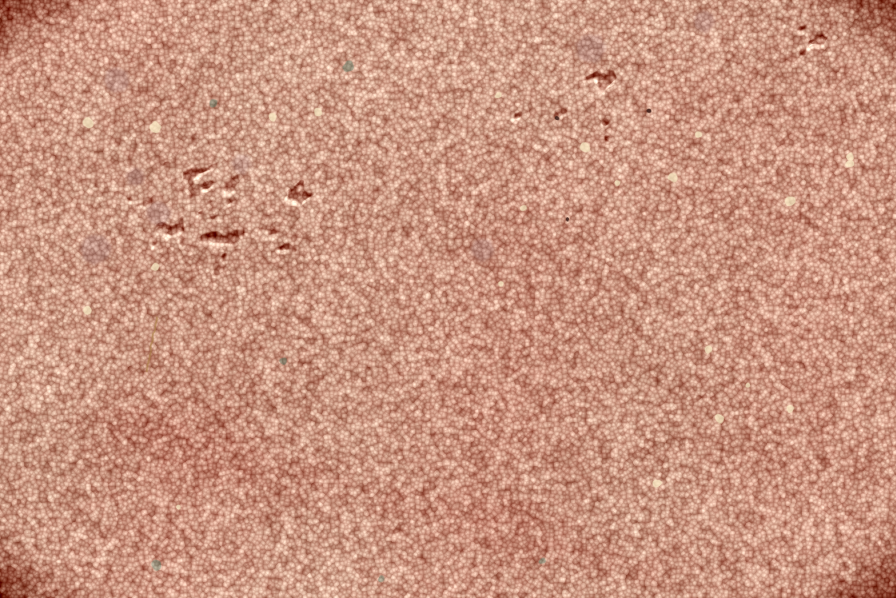
Write a Shadertoy shader that draws this texture.

```glsl
const vec3 STONE = vec3(0.797, 0.590, 0.508);
const vec3 TONE_STEP = vec3(0.78, 1.0, 0.98);
const vec3 REDDEN = vec3(0.012, -0.030, -0.022);
const vec3 CREAM = vec3(0.95, 0.87, 0.73);
const vec3 LILAC = vec3(0.69, 0.52, 0.49);
const vec3 LICHEN = vec3(0.53, 0.53, 0.45);
const vec3 SOOT = vec3(0.22, 0.10, 0.08);
const vec3 TWIG = vec3(0.66, 0.49, 0.25);

float hash(vec2 p) {
    vec3 q = fract(p.xyx * 0.1031);
    q += dot(q, q.yzx + 33.33);
    return fract((q.x + q.y) * q.z);
}

vec2 hash2(vec2 p) {
    return vec2(hash(p), hash(p + 57.3));
}

float noise(vec2 p) {
    vec2 i = floor(p), f = fract(p);
    f = f * f * (3.0 - 2.0 * f);
    float low = mix(hash(i), hash(i + vec2(1, 0)), f.x);
    float high = mix(hash(i + vec2(0, 1)), hash(i + vec2(1, 1)), f.x);
    return mix(low, high, f.y);
}

vec2 rotate(vec2 p, float a) {
    float c = cos(a), s = sin(a);
    return vec2(c * p.x - s * p.y, s * p.x + c * p.y);
}

// Signed noise on a turned lattice
float layer(vec2 p, float scale, float angle) {
    return noise(rotate(p, angle) * scale + 100.0) - 0.5;
}

// Rounded grains of varied brightness with dark gaps between them
float grains(vec2 p, float scale) {
    vec2 q = p * scale + 40.0, cell = floor(q);
    float nearest = 2.0, light = 0.0, total = 0.0;
    for (int y = -1; y <= 1; y++) {
        for (int x = -1; x <= 1; x++) {
            vec2 id = cell + vec2(x, y);
            vec2 d = id + hash2(id) - q;
            float weight = exp(-7.0 * dot(d, d));
            nearest = min(nearest, length(d));
            light += weight * hash(id + 211.7);
            total += weight;
        }
    }
    return 0.26 * (light / total - 0.5) + 0.31 * (0.45 - nearest);
}

// Soft elliptical region, 1 inside and 0 outside
float region(vec2 p, vec2 center, vec2 radii) {
    return 1.0 - smoothstep(0.3, 1.3, length((p - center) / radii));
}

float segment(vec2 p, vec2 a, vec2 b) {
    vec2 d = b - a;
    return length(p - a - d * clamp(dot(p - a, d) / dot(d, d), 0.0, 1.0));
}

// Depth of the crumbled hollows, gathered in a few worn areas
float pitDepth(vec2 p) {
    float worn = region(p, vec2(0.38, 0.66), vec2(0.28, 0.15));
    worn = max(worn, region(p, vec2(0.98, 0.82), vec2(0.17, 0.14)));
    worn = max(worn, region(p, vec2(1.35, 0.945), vec2(0.08, 0.05)));
    vec2 q = rotate(p, -0.6) * vec2(0.85, 1.15);
    float n = 0.5 + 0.58 * layer(q, 25.0, 0.0) + 0.42 * layer(q, 66.0, 0.4);
    return smoothstep(0.0, 0.12, n - mix(1.05, 0.62, worn));
}

// Coverage of round spots scattered inside a box
float spots(vec2 p, int count, float seed, vec2 low, vec2 high, vec2 sizes, float blur) {
    float cover = 0.0;
    for (int i = 0; i < count; i++) {
        vec2 id = vec2(float(i) * 3.7 + 1.0, seed);
        vec2 center = mix(low, high, hash2(id));
        float radius = mix(sizes.x, sizes.y, hash(id + 19.1));
        float d = length(p - center) - radius;
        cover = max(cover, 1.0 - smoothstep(-blur, blur, d));
    }
    return cover;
}

void mainImage(out vec4 fragColor, in vec2 fragCoord) {
    vec2 p = fragCoord / iResolution.y;
    vec2 uv = fragCoord / iResolution.xy;
    float edge = max(0.0015, 0.7 / iResolution.y);

    // Sand of two sizes
    float grain = grains(p, 150.0) + 0.5 * grains(rotate(p, 0.7), 85.0);

    // Broad stains and a dark diagonal seam
    float stain = 0.05 * layer(p, 3.0, 0.9) + 0.04 * layer(p, 10.0, 0.3);
    float seamOffset = segment(p, vec2(0.18, 0.30), vec2(1.10, 0.04)) + 0.05 * layer(p, 12.0, 0.7);
    float seam = exp(-pow(seamOffset / 0.045, 2.0));
    float corner = smoothstep(1.22, 1.42, length(2.0 * uv - 1.0));

    // Hollows shadowed under their upper rim and lit on the lower one
    vec2 crumbled = p + 0.005 * vec2(layer(p, 95.0, 0.2), layer(p, 95.0, 1.3));
    float depth = pitDepth(crumbled);
    float relief = pitDepth(crumbled + vec2(0.003, 0.008)) - depth;
    float hollow = 0.24 * relief - 0.16 * depth;

    float tone = grain + stain + hollow - 0.04 * seam - 0.36 * corner;
    float redness = 0.7 * layer(p, 4.0, 0.2) + 0.6 * layer(p, 100.0, 0.8) + 0.4 * seam + 0.4 * depth;
    vec3 color = STONE + tone * TONE_STEP + redness * REDDEN;

    // Mineral flecks, lichen and dirt with ragged outlines
    vec2 ragged = p + 0.004 * vec2(layer(p, 110.0, 0.2), layer(p, 110.0, 1.3));
    float lilac = spots(ragged, 9, 4.0, vec2(0.08, 0.50), vec2(1.42, 0.98), vec2(0.014, 0.027), 0.005);
    float lichen = spots(ragged, 6, 11.0, vec2(0.15, 0.02), vec2(1.25, 0.98), vec2(0.004, 0.009), edge);
    float cream = spots(ragged, 15, 23.0, vec2(0.80, 0.05), vec2(1.48, 0.85), vec2(0.004, 0.009), edge);
    cream = max(cream, spots(ragged, 7, 31.0, vec2(0.04, 0.15), vec2(0.70, 0.92), vec2(0.004, 0.009), edge));
    float soot = spots(ragged, 3, 47.0, vec2(0.85, 0.55), vec2(1.25, 0.90), vec2(0.003, 0.005), edge);
    float twig = 1.0 - smoothstep(0.0, 2.0 * edge, segment(ragged, vec2(0.245, 0.38), vec2(0.262, 0.47)));

    color = mix(color, LILAC + 0.6 * grain, 0.55 * lilac);
    color = mix(color, TWIG, 0.6 * twig);
    color = mix(color, LICHEN + 0.5 * grain, 0.8 * lichen);
    color = mix(color, CREAM + 0.2 * grain, 0.9 * cream);
    color = mix(color, SOOT, 0.85 * soot);
    fragColor = vec4(clamp(color, 0.0, 1.0), 1.0);
}
```
